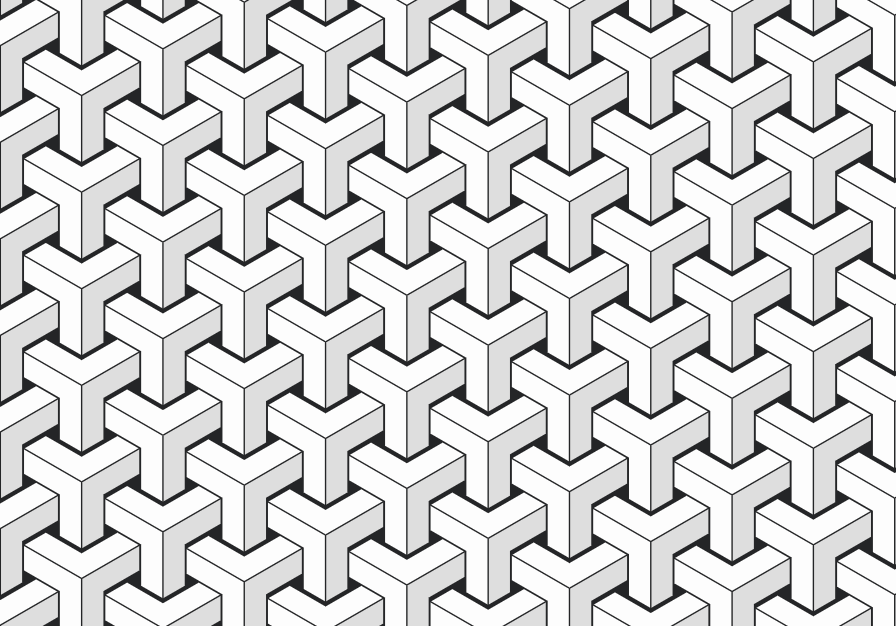
Give the GLSL for this pattern, as a Shadertoy shader.

```glsl
// Interlocking three-armed isometric blocks with one shaded face, on a slightly sheared lattice.

#define COLUMNS 11.02              // column pitches across the canvas width
#define ROW_PITCH 1.188            // vertical repeat, in column pitches
#define COLUMN_RISE 0.574          // upward shift from one column to the next
#define ORIGIN vec2(1.004, 0.584)  // centre of one block
#define ARM_LENGTH 0.818
#define ARM_HALF_WIDTH 0.268
#define FOLD_WIDTH 0.017
#define INK vec3(0.143, 0.147, 0.152)
#define PAPER vec3(0.992)
#define SHADE vec3(0.872)

const vec2 ARM_AXIS = vec2(0.8660254, 0.5);

// Coordinates in the nearest arm: x across its fold, y along it.
vec2 foldToArm(vec2 p) {
    p.x = abs(p.x);
    float along = dot(p, ARM_AXIS);
    return along > -p.y ? vec2(abs(p.x * ARM_AXIS.y - p.y * ARM_AXIS.x), along)
                        : vec2(p.x, -p.y);
}

// Signed distance to a block: three straight arms with pointed ends.
float blockDistance(vec2 p) {
    vec2 arm = foldToArm(p);
    float tip = dot(arm, ARM_AXIS.yx) - ARM_LENGTH * ARM_AXIS.x;
    return max(arm.x - ARM_HALF_WIDTH, tip);
}

// Signed distance to the wedge between the lower and the right arm.
float shadedFaceDistance(vec2 p) {
    return max(-p.x, p.y * ARM_AXIS.x - p.x * ARM_AXIS.y);
}

float coverage(float d, float pixel) {
    return clamp(0.5 - d / pixel, 0.0, 1.0);
}

void mainImage(out vec4 fragColor, in vec2 fragCoord) {
    float pixel = COLUMNS / iResolution.x;
    vec2 p = fragCoord * pixel - ORIGIN;

    // Nearest block among neighbouring lattice cells
    float column = round(p.x);
    float blockDist = 1e3;
    vec2 local = vec2(0.0);
    for (int i = -1; i <= 1; i++) {
        float c = column + float(i);
        float y = p.y - c * COLUMN_RISE;
        float row = round(y / ROW_PITCH);
        for (int j = -1; j <= 1; j++) {
            vec2 q = vec2(p.x - c, y - (row + float(j)) * ROW_PITCH);
            float d = blockDistance(q);
            if (d < blockDist) {
                blockDist = d;
                local = q;
            }
        }
    }

    // Faces, fold lines, then the dark gaps between blocks
    vec3 color = mix(PAPER, SHADE, coverage(shadedFaceDistance(local), pixel));
    float foldDist = foldToArm(local).x - 0.5 * FOLD_WIDTH;
    color = mix(color, INK, coverage(foldDist, pixel));
    color = mix(INK, color, coverage(blockDist, pixel));

    fragColor = vec4(color, 1.0);
}
```
